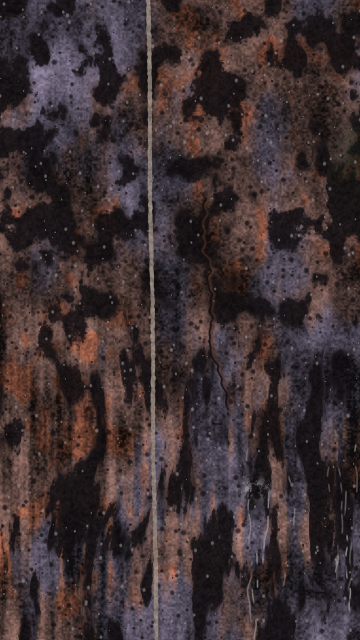
Write a Shadertoy shader that draws this texture.

```glsl
// Weathered, rusty wall: brown and violet-grey stains with black blotches,
// vertical streaks, a pale painted line, a winding crack and white drips.
// Layered value noise makes the stains, cellular noise the pits and chips.

const vec3 RUST_TINT = vec3(1.52, 0.91, 0.70);
const vec3 BROWN_TINT = vec3(1.26, 0.94, 0.87);
const vec3 SLATE_TINT = vec3(1.05, 0.96, 1.16);
const vec3 SOOT = vec3(0.065, 0.052, 0.062);
const vec3 LINE_PAINT = vec3(0.57, 0.52, 0.48);
const vec3 CHALK = vec3(0.58, 0.55, 0.56);
const vec3 MOSS = vec3(0.06, 0.14, 0.09);
const float BASE_TONE = 0.25;
const float STAIN_CONTRAST = 0.50;
const float STREAK_CONTRAST = 0.42;
const float GRAIN_CONTRAST = 0.24;
const float LINE_HALF_WIDTH = 0.0058;
const int DRIPS = 20;

float hash(vec2 c) {
    vec3 q = fract(vec3(c.xyx) * 0.1031);
    q += dot(q, q.yzx + 33.33);
    return fract((q.x + q.y) * q.z);
}

float noise(vec2 p) {
    vec2 c = floor(p), f = fract(p);
    f = f * f * (3.0 - 2.0 * f);
    float low = mix(hash(c), hash(c + vec2(1, 0)), f.x);
    float high = mix(hash(c + vec2(0, 1)), hash(c + vec2(1, 1)), f.x);
    return mix(low, high, f.y);
}

float fbm(vec2 p) {
    float sum = 0.0, amp = 0.52;
    for (int i = 0; i < 5; i++) {
        sum += amp * noise(p);
        p = mat2(1.9, 0.25, -0.25, 1.9) * p + 17.3;
        amp *= 0.5;
    }
    return sum;
}

// Round spots of random size: 1 inside, 0 outside
float spots(vec2 p, float share) {
    vec2 c = floor(p);
    float mask = 0.0;
    for (int j = -1; j <= 1; j++)
    for (int i = -1; i <= 1; i++) {
        vec2 cell = c + vec2(i, j);
        float pick = hash(cell + 71.0);
        vec2 center = cell + vec2(hash(cell), hash(cell + 31.0));
        float radius = 0.5 * (1.0 - pick / share);
        if (pick < share) mask = max(mask, smoothstep(radius, radius * 0.3, length(p - center)));
    }
    return mask;
}

// Soft elliptical region of the wall
float region(vec2 p, vec2 center, vec2 size) {
    vec2 d = (p - center) / size;
    return exp(-dot(d, d));
}

float stroke(float d, float halfWidth, float soft) {
    return 1.0 - smoothstep(halfWidth - soft, halfWidth + soft, abs(d));
}

void mainImage(out vec4 fragColor, in vec2 fragCoord) {
    vec2 p = fragCoord / iResolution.x;
    float soft = 0.7 / iResolution.x;
    float lineX = 0.434 - 0.0125 * p.y + 0.0015 * sin(p.y * 9.0);
    float leftSide = 1.0 - smoothstep(-0.01, 0.01, p.x - lineX);
    float lower = 1.0 - smoothstep(0.5, 1.15, p.y);

    // Tone: stains, streaks, ribs and grain
    float stain = fbm(p * vec2(9.0, 7.0) + 4.0);
    float streak = fbm(p * vec2(42.0, 3.5) + 9.0);
    float grain = 0.6 * noise(p * 190.0) + 0.4 * noise(p * 95.0 + 7.0);
    float streaky = mix(0.35, 1.0, lower) * mix(0.75, 1.15, leftSide);
    float tone = BASE_TONE + STAIN_CONTRAST * (stain - 0.5);
    tone += STREAK_CONTRAST * streaky * (streak - 0.5);
    tone += GRAIN_CONTRAST * (grain - 0.5);
    tone += 0.025 * sin(p.x * 340.0) * region(p, vec2(0.1, 0.6), vec2(0.14, 0.35));
    tone += 0.10 * region(p, vec2(0.23, 0.95), vec2(0.10, 0.14));
    tone += 0.06 * region(p, vec2(0.25, 1.55), vec2(0.13, 0.16));
    tone = max(tone, 0.05);

    // Hue: slate, brown and rust areas
    float warmth = 2.6 * (fbm(p * vec2(8.0, 4.0) + 40.0) - 0.5) + 0.42;
    warmth += 0.55 * region(p, vec2(0.12, 0.85), vec2(0.25, 0.4));
    warmth += 0.5 * region(p, vec2(0.7, 1.0), vec2(0.2, 0.45));
    warmth += 0.4 * region(p, vec2(0.75, 1.7), vec2(0.25, 0.25));
    warmth -= 0.6 * region(p, vec2(0.85, 0.2), vec2(0.25, 0.35));
    warmth -= 0.5 * region(p, vec2(0.48, 0.9), vec2(0.06, 0.6));
    warmth -= 0.4 * region(p, vec2(0.2, 1.5), vec2(0.2, 0.25));
    warmth += 1.4 * (streak - 0.5) * lower;
    float rust = smoothstep(0.53, 0.68, fbm(p * vec2(15.0, 11.0) + 80.0));
    rust = max(rust, 0.8 * region(p, vec2(0.66, 0.95), vec2(0.11, 0.018)));
    vec3 tint = mix(SLATE_TINT, BROWN_TINT, smoothstep(0.1, 0.7, warmth));
    tint = mix(tint, RUST_TINT, rust * smoothstep(0.2, 0.8, warmth));
    vec3 color = tone * tint;

    // Black blotches, stretched and leaning at the lower left
    float lean = region(p, vec2(0.3, 0.35), vec2(0.2, 0.35));
    vec2 q = vec2(p.x - 0.3 * (p.y - 0.35) * lean, p.y);
    float blotch = mix(fbm(q * vec2(17.0, 13.0)), fbm(q * vec2(25.0, 7.0) + 60.0), lower);
    blotch += 0.08 * region(p, vec2(0.04, 1.5), vec2(0.12, 0.25));
    blotch += 0.06 * region(p, vec2(0.98, 1.4), vec2(0.09, 0.5));
    blotch += 0.14 * (grain - 0.5);
    color = mix(color, SOOT * (0.6 + grain), 0.9 * smoothstep(0.52, 0.63, blotch));
    color = mix(color, SOOT, 0.7 * spots(p * 46.0, 0.3));
    color = mix(color, MOSS, 0.7 * region(p, vec2(0.98, 1.34), vec2(0.05, 0.09)) * grain);
    color = mix(color, CHALK, 0.6 * spots(p * vec2(75.0, 60.0) + 5.0, 0.09));

    // Winding crack with a rusty rim
    float fall = clamp((1.24 - p.y) / 0.6, 0.0, 1.0);
    float crackX = 0.565 + 0.06 * fall * fall + 0.012 * sin(p.y * 21.0) + 0.02 * (noise(p.yy * 38.0) - 0.5);
    float extent = smoothstep(0.62, 0.66, p.y) * (1.0 - smoothstep(1.22, 1.26, p.y));
    color = mix(color, 0.2 * RUST_TINT, 0.6 * extent * stroke(p.x - crackX - 0.005, 0.005, 0.004));
    color = mix(color, SOOT, 0.85 * extent * stroke(p.x - crackX, 0.0026, soft));

    // Broken white drips and a chalk splash at the lower right
    float chalk = 0.0;
    for (int i = 0; i < DRIPS; i++) {
        float id = float(i);
        float top = 0.12 + 0.5 * hash(vec2(id, 3.0));
        float size = 0.05 + 0.2 * hash(vec2(id, 5.0));
        float x = 0.66 + 0.34 * hash(vec2(id, 1.0)) + 0.012 * (noise(vec2(p.y * 22.0, id * 7.0)) - 0.5);
        x += 0.16 * (hash(vec2(id, 9.0)) - 0.5) * (p.y - top);
        float span = smoothstep(top - size, top - size + 0.02, p.y) * (1.0 - smoothstep(top - 0.01, top, p.y));
        float gaps = smoothstep(0.3, 0.6, noise(vec2(p.y * 45.0, id * 13.0)));
        chalk = max(chalk, span * gaps * stroke(p.x - x, 0.0022, soft) * (0.4 + 0.5 * hash(vec2(id, 8.0))));
    }
    float splash = region(p, vec2(0.70, 0.42), vec2(0.045, 0.03));
    chalk = max(chalk, splash * smoothstep(0.45, 0.65, fbm(p * 55.0)));
    color = mix(color, CHALK, chalk);

    // Painted line with worn edges
    float edge = LINE_HALF_WIDTH + 0.003 * (noise(p * 110.0) - 0.5);
    float paint = stroke(p.x - lineX, edge, soft) * (0.8 + 0.2 * noise(p * 60.0));
    color = mix(color, LINE_PAINT * (0.82 + 0.36 * grain), paint);

    fragColor = vec4(clamp(color, 0.0, 1.0), 1.0);
}
```
